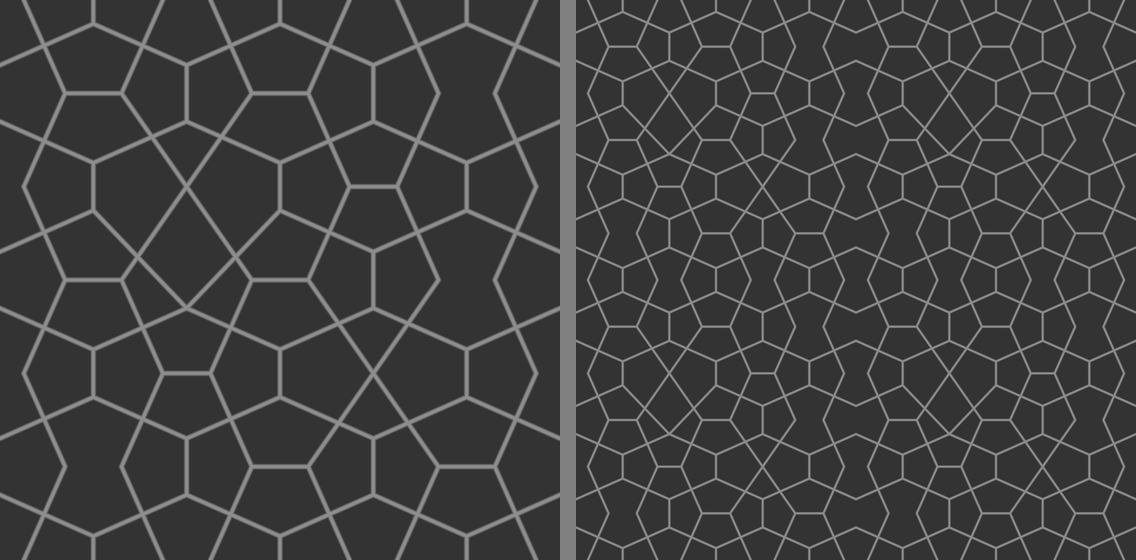
Left: one tile. Right: repeated 2 by 2.
Give the GLSL for this pattern, as a Shadertoy shader.

```glsl
#define REPEATS 6.0
#define ODD_HALF 0.302
#define EVEN_HALF 0.255
#define LINE_HALF 0.0235
#define SOFTNESS 0.0150
#define GROUND vec3(0.20)
#define LINE vec3(0.555)

bool isSite(vec2 site, float x, float y) {
    return distance(site, vec2(x, y)) < 0.5;
}

// Horizontal bars sit on even sites, vertical bars on odd ones
bool isHorizontal(vec2 site) {
    return mod(site.x + site.y, 2.0) < 0.5;
}

// Bars left out, opening the two cells beside them into one
bool isOpen(vec2 site) {
    vec2 s = mod(site, REPEATS);
    bool border = s.x < 0.5 || (s.y < 0.5 && isHorizontal(s));
    return border || isSite(s, 1.0, 1.0) || isSite(s, 5.0, 3.0) || isSite(s, 5.0, 5.0);
}

// One end of a bar; a few bars shrink to a single point
vec2 barEnd(vec2 site, float side) {
    vec2 s = mod(site, REPEATS);
    float halfLength = mod(s.y, 2.0) > 0.5 ? ODD_HALF : EVEN_HALF;
    if (isSite(s, 2.0, 4.0) || isSite(s, 4.0, 2.0)) halfLength = 0.0;
    if (isSite(s, 2.0, 3.0)) side = -1.0;
    vec2 axis = isHorizontal(site) ? vec2(1.0, 0.0) : vec2(0.0, 1.0);
    return site + axis * side * halfLength;
}

float segmentDistance(vec2 p, vec2 a, vec2 b) {
    vec2 ap = p - a, ab = b - a;
    float t = clamp(dot(ap, ab) / max(dot(ab, ab), 1e-5), 0.0, 1.0);
    return length(ap - ab * t);
}

// Distance to the net of bars and the diagonals joining them
float netDistance(vec2 p) {
    vec2 nearest = floor(p + 0.5);
    float d = 1.0;
    for (int j = -1; j <= 1; j++) {
        for (int i = -1; i <= 1; i++) {
            vec2 site = nearest + vec2(i, j);
            if (!isOpen(site))
                d = min(d, segmentDistance(p, barEnd(site, -1.0), barEnd(site, 1.0)));
            // Two diagonals rise to the next row
            for (float dx = -1.0; dx <= 1.0; dx += 2.0) {
                float side = isHorizontal(site) ? dx : 1.0;
                vec2 start = barEnd(site, side);
                vec2 end = barEnd(site + vec2(dx, 1.0), -side);
                d = min(d, segmentDistance(p, start, end));
            }
        }
    }
    return d;
}

void mainImage(out vec4 fragColor, in vec2 fragCoord) {
    vec2 p = fragCoord / iResolution.xy * REPEATS;
    float pixel = REPEATS / iResolution.y;
    float blur = max(SOFTNESS, 0.7 * pixel);
    float ink = 1.0 - smoothstep(LINE_HALF - blur, LINE_HALF + blur, netDistance(p));
    fragColor = vec4(mix(GROUND, LINE, ink), 1.0);
}
```
